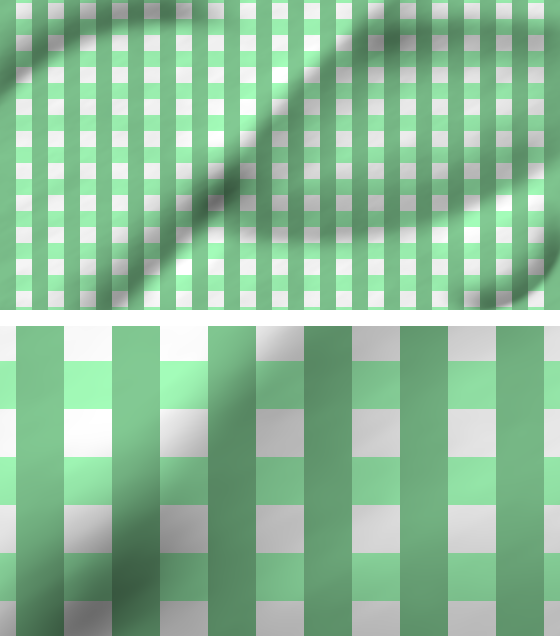
Top: the whole. Bottom: its middle third, enlarged.
This pattern is drawn by a Shadertoy shader. Its source:

```glsl
// Green and white gingham cloth under soft diagonal folds.
// Two periodic bands form the checks; bent, asymmetric Gaussian creases
// and faint value noise multiply the flat dye colours as shading.

const float CHECKS_ACROSS = 17.5;
const vec3 WHITE = vec3(1.0);
const vec3 LIGHT_GREEN = vec3(0.64, 0.99, 0.725);
const vec3 DEEP_GREEN = vec3(0.51, 0.79, 0.575);

float hash(vec2 p) {
    vec3 q = fract(vec3(p.xyx) * 0.1031);
    q += dot(q, q.yzx + 33.33);
    return fract((q.x + q.y) * q.z);
}

float valueNoise(vec2 p) {
    vec2 cell = floor(p), f = fract(p);
    f = f * f * (3.0 - 2.0 * f);
    float low = mix(hash(cell), hash(cell + vec2(1, 0)), f.x);
    float high = mix(hash(cell + vec2(0, 1)), hash(cell + vec2(1, 1)), f.x);
    return mix(low, high, f.y);
}

// Coverage of a half-period band centred on each integer.
float band(float x, float pixel) {
    float d = abs(fract(x + 0.5) - 0.5) - 0.25;
    return 1.0 - smoothstep(-0.5 * pixel, 0.5 * pixel, d);
}

// Soft valley along a bent line a-b; widths are for its left and right side.
float crease(vec2 p, vec2 a, vec2 b, float bend, vec2 widths) {
    vec2 axis = b - a, r = p - a;
    float t = dot(r, axis) / dot(axis, axis);
    float d = (axis.x * r.y - axis.y * r.x) / length(axis);
    d -= 4.0 * bend * t * (1.0 - t);
    float s = d / (d > 0.0 ? widths.x : widths.y);
    float fade = smoothstep(-0.35, 0.1, t) * (1.0 - smoothstep(0.9, 1.35, t));
    return exp(-s * s) * fade;
}

// Light on the cloth; p is in canvas heights from the lower left.
float foldShade(vec2 p) {
    float shade = 0.94;
    // Valleys
    shade -= 0.34 * crease(p, vec2(0.0, 0.72), vec2(0.59, 0.955), 0.07, vec2(0.10, 0.045));
    shade -= 0.33 * crease(p, vec2(0.33, 0.0), vec2(0.70, 0.36), 0.0, vec2(0.10, 0.05));
    shade -= 0.25 * crease(p, vec2(0.75, 0.42), vec2(1.25, 0.95), 0.02, vec2(0.05, 0.14));
    shade -= 0.24 * crease(p, vec2(0.85, 0.26), vec2(1.74, 0.49), -0.08, vec2(0.18, 0.05));
    shade -= 0.24 * crease(p, vec2(1.25, 0.87), vec2(1.78, 0.88), 0.02, vec2(0.06, 0.12));
    shade -= 0.36 * crease(p, vec2(1.56, 0.01), vec2(1.80, 0.20), -0.045, vec2(0.08, 0.02));
    // Ridges
    shade += 0.07 * crease(p, vec2(0.65, 0.50), vec2(1.05, 0.86), 0.0, vec2(0.08, 0.04));
    shade += 0.07 * crease(p, vec2(0.52, 0.08), vec2(0.72, 0.28), 0.0, vec2(0.04, 0.08));
    shade += 0.06 * crease(p, vec2(1.45, 0.25), vec2(1.77, 0.43), 0.0, vec2(0.04, 0.08));
    // Fine wrinkles slanting with the folds
    vec2 slant = vec2(p.x + p.y, 3.0 * (p.y - 0.6 * p.x));
    shade += 0.045 * (valueNoise(slant * 6.0) - 0.5);
    shade += 0.02 * (valueNoise(slant * 21.0) - 0.5);
    return clamp(shade, 0.0, 1.0);
}

// Deep vertical stripes over light horizontal ones, centred on the canvas.
vec3 gingham(vec2 p, float pixel) {
    vec3 rows = mix(WHITE, LIGHT_GREEN, band(p.y, pixel));
    return mix(DEEP_GREEN, rows, band(p.x, pixel));
}

void mainImage(out vec4 fragColor, in vec2 fragCoord) {
    float scale = CHECKS_ACROSS / iResolution.x;
    vec2 checks = (fragCoord - 0.5 * iResolution.xy) * scale;
    float shade = foldShade(fragCoord / iResolution.y);
    fragColor = vec4(gingham(checks, scale) * shade, 1.0);
}
```
